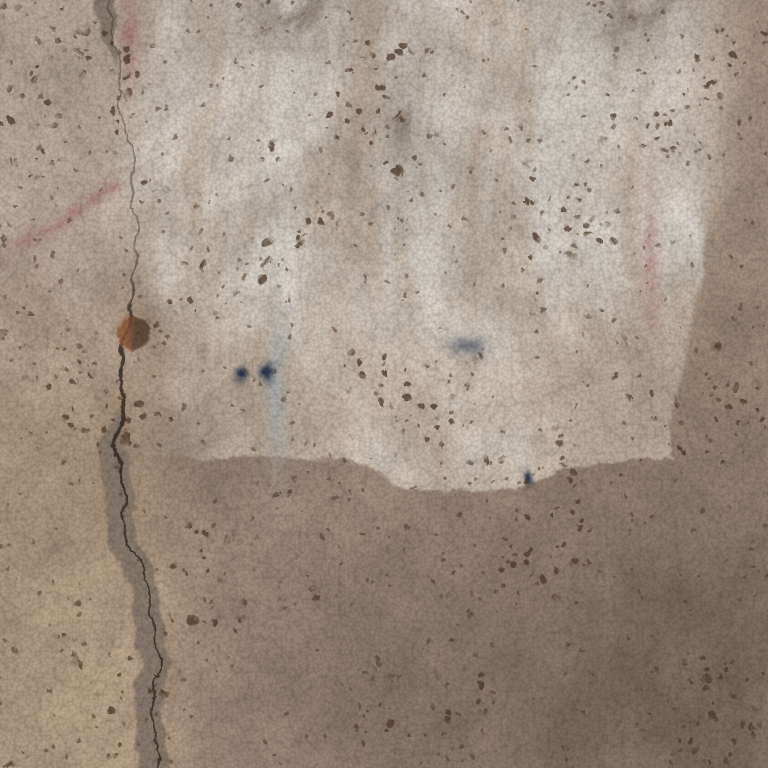
This texture is drawn by a WebGL 1 fragment shader. Its source:

```glsl
precision highp float;
// Weathered plaster wall: a pale limewashed patch on brown render with a long
// crack, chips and faded stains. Warped layered sines make the mottling and
// streaks; cellular noise makes the sandy grain and the chips.
uniform vec2 u_resolution;

const vec3 LIMEWASH = vec3(0.755, 0.735, 0.71);
const vec3 CREAM = vec3(0.70, 0.64, 0.575);
const vec3 TAN = vec3(0.65, 0.595, 0.54);
const vec3 OCHRE = vec3(0.635, 0.555, 0.47);
const vec3 BROWN = vec3(0.57, 0.50, 0.435);
const vec3 DAMP = vec3(0.40, 0.345, 0.30);
const vec3 MORTAR = vec3(0.47, 0.425, 0.385);
const vec3 CHIP = vec3(0.29, 0.215, 0.155);
const vec3 CRACK = vec3(0.17, 0.135, 0.115);
const vec3 NAVY = vec3(0.11, 0.16, 0.26);
const vec3 BLUE = vec3(0.60, 0.65, 0.69);
const vec3 ROSE = vec3(0.56, 0.33, 0.35);
const vec3 RUST = vec3(0.52, 0.31, 0.18);

vec2 hash2(vec2 p) {
  vec3 q = fract(p.xyx * vec3(0.1031, 0.1030, 0.0973));
  q += dot(q, q.yzx + 33.33);
  return fract((q.xx + q.yz) * q.zy);
}

// Layered, rotated and warped sines, roughly -0.8 to 0.8.
float mottle(vec2 p) {
  float sum = 0.0, amp = 0.5;
  for (int i = 0; i < 6; i++) {
    p += 0.5 * sin(p.yx * 1.3 + float(i) * 1.7);
    sum += amp * sin(p.x) * sin(p.y + 0.6);
    p = mat2(0.8, 0.6, -0.6, 0.8) * p * 1.85 + 2.3;
    amp *= 0.64;
  }
  return sum;
}

// x: distance to the nearest cell point, y: random value of that cell.
vec2 cellular(vec2 p) {
  vec2 nearest = vec2(9.0, 0.0);
  for (int j = -1; j <= 1; j++)
    for (int i = -1; i <= 1; i++) {
      vec2 id = floor(p) + vec2(float(i), float(j));
      float d = length(id + hash2(id) - p);
      if (d < nearest.x) nearest = vec2(d, hash2(id + 71.0).x);
    }
  return nearest;
}

// Coverage of a shape from its signed distance.
float inside(float d, float soft) {
  return 1.0 - smoothstep(-soft, soft, d);
}

float chips(vec2 p, float freq, float share, float blur) {
  vec2 c = cellular(p * freq);
  float radius = 0.12 + 0.25 * fract(c.y * 37.0);
  return step(1.0 - share, c.y) * inside(c.x - radius, blur * freq);
}

float smudge(vec2 p, vec2 center, vec2 radii) {
  vec2 d = (p - center) / radii;
  return exp(-dot(d, d));
}

float stroke(vec2 p, vec2 a, vec2 ab, float width, float soft) {
  float t = clamp(dot(p - a, ab) / dot(ab, ab), 0.0, 1.0);
  return inside(length(p - a - ab * t) - width, soft);
}

float crackPath(float y) {
  float bends = 0.202 - 0.045 * smoothstep(0.18, 0.36, y);
  bends += 0.018 * smoothstep(0.5, 0.65, y) - 0.03 * smoothstep(0.72, 1.0, y);
  return bends + 0.003 * sin(y * 57.0) + 0.002 * sin(y * 143.0 + 1.0);
}

void main() {
  vec2 uv = gl_FragCoord.xy / u_resolution;
  float blur = 0.9 / u_resolution.y;
  float broad = mottle(uv * 9.0);
  float fine = mottle(uv * 42.0 + 5.0);
  float streak = mottle(uv * vec2(34.0, 7.0) + 11.0);
  vec2 rough = uv + 0.007 * vec2(fine, mottle(uv * 50.0 + 19.0));

  // Bare render: ochre left, brown below, damp at the lower right.
  vec3 color = mix(OCHRE, TAN, smoothstep(0.35, 0.85, uv.y + 0.2 * broad));
  float below = smoothstep(0.18, 0.3, uv.x) * (1.0 - smoothstep(0.4, 0.62, uv.y));
  color = mix(color, BROWN, max(below, 0.8 * smoothstep(0.86, 0.96, uv.x)));
  float damp = smudge(uv, vec2(0.93, 0.08), vec2(0.36, 0.3));
  damp += 0.45 * smudge(uv, vec2(0.5, 0.1), vec2(0.12));
  damp += 0.35 * smudge(uv, vec2(0.24, 0.41), vec2(0.1, 0.05));
  damp *= 0.75 + 0.6 * broad + 0.4 * streak;
  color = mix(color, DAMP, clamp(damp, 0.0, 0.85));

  // Limewashed patch with a crisp lower and right edge.
  float bottom = 0.405 - 0.045 * smoothstep(0.42, 0.56, uv.x) + 0.04 * smoothstep(0.64, 0.8, uv.x);
  float right = 0.875 + 0.04 * smoothstep(0.44, 0.66, uv.y);
  float fade = 0.004 + 0.07 * smoothstep(0.68, 0.8, uv.y);
  float limed = inside(bottom - rough.y, 0.003) * inside(rough.x - right, fade);
  limed *= smoothstep(0.14, 0.27, uv.x + 0.05 * broad);
  float wash = smoothstep(0.42, 0.72, uv.y + 0.12 * broad);
  wash += 0.7 * smudge(uv, vec2(0.58, 0.4), vec2(0.16, 0.06));
  wash = clamp(wash * (0.68 + 0.75 * streak + 0.35 * broad), 0.0, 1.0);
  color = mix(color, mix(CREAM, LIMEWASH, wash), 0.92 * limed);
  color *= 1.0 + 0.09 * broad + 0.06 * fine + 0.04 * streak;

  // Faded rose, soot and blue stains.
  float rose = stroke(rough, vec2(-0.02, 0.65), vec2(0.17, 0.11), 0.006, 0.012);
  rose += smudge(rough, vec2(0.17, 0.95), vec2(0.012, 0.05));
  rose += 0.6 * smudge(rough, vec2(0.85, 0.66), vec2(0.012, 0.1));
  color = mix(color, ROSE, clamp(rose * (0.4 + 0.6 * fine), 0.0, 0.6));
  float soot = smudge(uv, vec2(0.39, 0.98), vec2(0.08, 0.05));
  soot += smudge(uv, vec2(0.84, 0.98), vec2(0.07, 0.05));
  soot += smudge(uv, vec2(0.525, 0.84), vec2(0.02, 0.05));
  color = mix(color, MORTAR, clamp(soot * (0.5 + 0.7 * fine), 0.0, 0.7));
  color = mix(color, BLUE, 0.55 * smudge(rough, vec2(0.36, 0.49), vec2(0.012, 0.1)));
  float navy = smudge(rough, vec2(0.312, 0.51), vec2(0.008, 0.01));
  navy += smudge(rough, vec2(0.35, 0.513), vec2(0.01));
  navy += 0.5 * smudge(rough, vec2(0.61, 0.55), vec2(0.022, 0.014));
  navy += smudge(rough, vec2(0.688, 0.378), vec2(0.006, 0.011));
  color = mix(color, NAVY, clamp(navy, 0.0, 0.9));

  // Mortar repair, main crack and broken hole.
  float offset = rough.x - crackPath(uv.y);
  float band = 0.019 * inside(uv.y - 0.445, 0.045) + 0.014 * smoothstep(0.88, 1.0, uv.y);
  float repair = inside(abs(offset + 0.006) - band, 0.003) * smoothstep(0.001, 0.006, band);
  color = mix(color, MORTAR, 0.85 * repair);
  float width = 0.0012 + 0.0014 * smudge(uv, vec2(0.16, 0.48), vec2(1.0, 0.12));
  float crack = inside(abs(offset) - width, blur);
  color = mix(color, CRACK, crack * mix(0.8, 0.4, smoothstep(0.55, 0.68, uv.y)));
  float hole = inside(length(rough - vec2(0.175, 0.565)) - 0.02, 0.003);
  color = mix(color, mix(RUST, CHIP, smoothstep(0.165, 0.18, rough.x)), 0.8 * hole);

  // Chips, pits and sandy grain.
  float cluster = smoothstep(0.05, 0.45, mottle(uv * 16.0 + 31.0));
  float pits = chips(rough, 75.0, 0.24, blur) * cluster;
  pits += 0.7 * chips(rough + 3.0, 115.0, 0.05, blur);
  pits += chips(rough + 7.0, 42.0, 0.15, blur) * cluster * smoothstep(-0.1, 0.2, fine);
  color = mix(color, CHIP, 0.75 * min(pits, 1.0));
  float grain = cellular(uv * 210.0).x + 0.6 * cellular(uv * 95.0 + 40.0).x;
  gl_FragColor = vec4(color * (1.12 - 0.17 * grain), 1.0);
}
```
